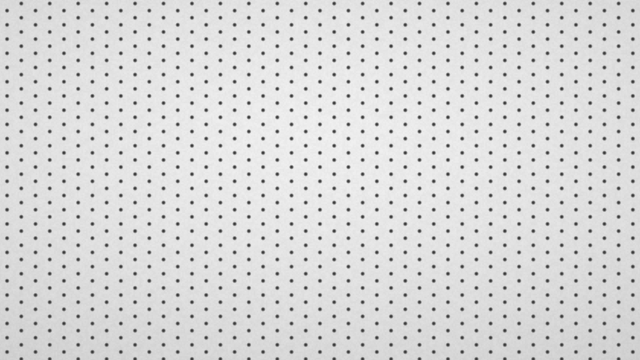
Give the GLSL for this pattern, as a WebGL 2 fragment shader.

```glsl
#version 300 es
precision highp float;
// Perforated light grey sheet: 45 columns of small soft holes, with every
// other column shifted by half a step. A broad glow dims toward the edges,
// and fine value noise gives the sheet its grain.

uniform vec2 u_resolution;
out vec4 fragColor;

float hash(vec2 p) {
    vec3 q = fract(p.xyx * vec3(0.1031, 0.1030, 0.0973));
    q += dot(q, q.yzx + 33.33);
    return fract((q.x + q.y) * q.z);
}

float valueNoise(vec2 p) {
    vec2 cell = floor(p);
    vec2 f = fract(p);
    f = f * f * (3.0 - 2.0 * f);
    float low = mix(hash(cell), hash(cell + vec2(1.0, 0.0)), f.x);
    float high = mix(hash(cell + vec2(0.0, 1.0)), hash(cell + vec2(1.0)), f.x);
    return mix(low, high, f.y);
}

// Offset from the nearest hole centre, in grid steps; y runs down from the top.
vec2 holeOffset(vec2 grid) {
    float odd = mod(floor(grid.x), 2.0);
    return vec2(fract(grid.x) - 0.5, fract(grid.y - 0.25 + 0.5 * odd) - 0.5);
}

void main() {
    vec2 uv = gl_FragCoord.xy / u_resolution;
    vec2 sheet = gl_FragCoord.xy / u_resolution.x;
    float pixel = 45.0 / u_resolution.x;

    // Glow centred a little above the middle
    vec2 fromGlow = (uv - vec2(0.5, 0.62)) / vec2(0.48, 0.45);
    float shade = 0.93 - 0.055 * pow(dot(fromGlow, fromGlow), 0.7);

    // Paper grain, fine over coarse
    shade += 0.028 * (valueNoise(sheet * 420.0) - 0.5);
    shade += 0.014 * (valueNoise(sheet * 190.0 + 57.0) - 0.5);

    // Holes, slightly lighter toward the lower right
    vec2 fromTop = vec2(gl_FragCoord.x, u_resolution.y - gl_FragCoord.y);
    vec2 offset = holeOffset(fromTop * pixel);
    float softness = max(0.085, pixel);
    float hole = 1.0 - smoothstep(0.115 - softness, 0.115 + softness, length(offset));
    float holeShade = 0.22 + 0.35 * dot(offset, vec2(0.6, 0.8));
    shade = mix(shade, holeShade, hole);

    fragColor = vec4(vec3(shade), 1.0);
}
```
